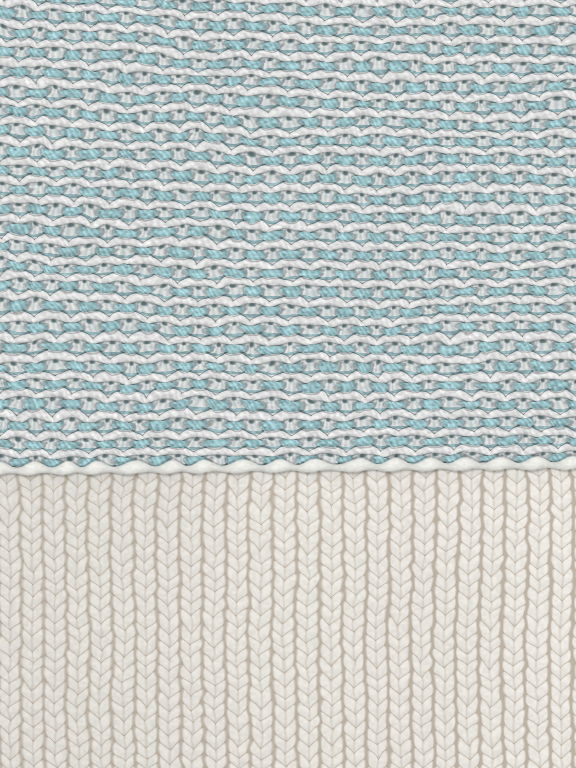
Reproduce this texture procedurally as a Shadertoy shader.

```glsl
// Knitted fabric: staggered white and aqua moss stitches above a beaded seam,
// with cream ribs of stacked V stitches below. Yarns are curved, tapered bands
// shaded across their thickness, with noise for fibres and uneven stitches.

const float TAU = 6.28319;

float hash(vec2 p) {
    return fract(sin(dot(p, vec2(127.1, 311.7))) * 43758.5453);
}

float noise(vec2 p) {
    vec2 i = floor(p), f = fract(p);
    f = f * f * (3.0 - 2.0 * f);
    return mix(mix(hash(i), hash(i + vec2(1, 0)), f.x),
               mix(hash(i + vec2(0, 1)), hash(i + vec2(1, 1)), f.x), f.y);
}

// Coverage of a band from its normalised distance to the centre line.
float band(float d) {
    return 1.0 - smoothstep(0.78, 1.15, abs(d));
}

// Rounded yarn light: brighter on the upper side, darker at both rims.
float roundLight(float d) {
    return 1.0 - 0.12 * d * d + 0.04 * d;
}

// Pale strands flaring down from a dark opening, with aqua yarn at the hem.
vec3 strandFan(float s, float v, float fibre) {
    float fan = sin(s * 50.0 / (1.3 - v)) * 0.5 + 0.5;
    vec3 color = mix(vec3(0.70, 0.75, 0.76), vec3(0.90, 0.90, 0.89),
                     0.35 + 0.5 * fan + 0.5 * fibre);
    float side = smoothstep(0.22, 0.42, abs(s) + 0.15 * max(v, 0.0));
    color = mix(color, vec3(0.51, 0.62, 0.64), 0.75 * side);
    float hole = length(vec2(s / 0.10, (v - 0.42) / 0.12));
    color = mix(color, vec3(0.33, 0.41, 0.42), 0.9 * (1.0 - smoothstep(0.3, 1.2, hole)));
    float thread = (v + 0.13 - 1.0 * s * s) / 0.085;
    vec3 aqua = vec3(0.53, 0.66, 0.68) * (1.0 + 0.3 * fibre);
    return mix(color, aqua, 0.85 * band(thread));
}

vec3 mossStitch(vec2 p, float height) {
    float bend = 0.055 * height * (1.0 - p.x) * (1.0 - p.x);
    float y = (height - bend - 0.006) / 0.0323;
    y += 0.30 * (noise(p * vec2(9, 17)) - 0.5) + 0.16 * (noise(p * 55.0) - 0.5);
    float row = floor(y), v = y - row;
    float u = p.x * 16.0 + 0.5 * mod(row, 2.0)
            + 0.3 * (noise(p * 7.0) - 0.5) + 0.16 * (noise(p * 45.0 + 9.0) - 0.5);
    float s = fract(u + 0.5) - 0.5;
    float fibre = noise(p * vec2(150, 230)) + 0.5 * noise(p * 330.0) - 0.75;

    // The fan above an arch belongs to the staggered row above
    bool above = v > 0.77 - 1.3 * s * s;
    vec3 color = above ? strandFan(fract(u) - 0.5, v - 1.0, fibre) : strandFan(s, v, fibre);

    // White arches, two overlapping crescents at each dip
    for (int k = 0; k < 2; k++) {
        float x = k == 0 ? s - sign(s) : s;
        float thick = 0.225 - 0.20 * x * x;
        float arch = (v - 0.77 + 1.3 * x * x) / thick;
        float reach = 1.0 - smoothstep(0.52, 0.60, abs(x));
        color *= 1.0 - 0.25 * reach * exp(-pow((abs(arch) - 1.15) / 0.26, 2.0));
        float twist = sin(TAU * (x * 5.0 + arch * 0.4));
        vec3 white = vec3(0.895, 0.90, 0.895)
                   * (roundLight(arch) + 0.03 * twist + 0.13 * fibre);
        color = mix(color, white, band(arch) * reach);
    }

    // Aqua loops hang at the dips of this row and of the row above
    for (int k = 0; k < 2; k++) {
        float f = float(k);
        float x = fract(u + 0.5 * f) - 0.5;
        float size = 0.92 + 0.22 * hash(vec2(floor(u + 0.5 * f), row + f));
        vec2 q = vec2(x / (0.29 * size), (v - f - 0.13 - 0.9 * x * x) / 0.245);
        q += 0.28 * fibre;
        float r = length(q);
        color *= 1.0 - 0.24 * exp(-pow((length(q + vec2(0, 0.12)) - 1.1) / 0.17, 2.0));
        float ply = sin(x * 40.0 + q.y * 4.0);
        vec3 loopColor = vec3(0.63, 0.785, 0.805)
                       * (1.0 - 0.15 * r * r + 0.06 * q.y + 0.06 * ply + 0.24 * fibre);
        color = mix(color, loopColor, 1.0 - smoothstep(0.88, 1.1, r));
    }
    return color;
}

vec3 ribStitch(vec2 p, float depth) {
    float x = p.x * 25.0 + 0.22 * (noise(p * vec2(5, 9)) - 0.5)
            + 0.14 * (noise(p * 60.0) - 0.5) + 0.15;
    float column = floor(x);
    float arm = abs(fract(x) - 0.5) * 2.0;
    float y = p.y / 0.0228 - 0.85 * arm + 0.15 * arm * arm + hash(vec2(column, 4.0))
            + 0.4 * noise(vec2(column, p.y * 30.0));
    float d = 2.0 * fract(y) - 1.0;
    float fibre = noise(p * vec2(170, 210)) - 0.5;

    // Warm creases between strands, along the spine and between columns
    float crease = 0.8 * pow(abs(d), 8.0) + 0.35 * exp(-pow(arm / 0.11, 2.0));
    float gap = smoothstep(0.74, 1.0, arm + 0.10 * d * d) * (0.75 + 0.35 * p.x);
    vec3 color = vec3(0.905, 0.895, 0.87) * (1.0 + 0.02 * d + 0.06 * fibre);
    color = mix(color, vec3(0.73, 0.69, 0.635), min(crease + gap, 1.0));
    color *= 0.985 + 0.03 * smoothstep(0.1, 0.9, p.x) + 0.03 * (noise(p * 4.0) - 0.5);
    return color * (1.0 - 0.10 * exp(-depth / 0.012));
}

void mainImage(out vec4 fragColor, in vec2 fragCoord) {
    vec2 p = fragCoord / iResolution.x;
    p.y *= 1.33333 * iResolution.x / iResolution.y;
    float height = p.y - 0.516 - 0.010 * p.x;
    vec3 color = height > 0.0 ? mossStitch(p, height) : ribStitch(p, -height);

    // Beaded seam: round knots joined by slanted, thinner yarn
    float phase = TAU * (p.x * 16.0 + 0.4 * noise(vec2(p.x * 11.0, 2.0)));
    float knot = 0.5 + 0.5 * cos(phase);
    float seam = (height - 0.004 * knot - 0.0015 * sin(phase)) / (0.0055 + 0.006 * knot);
    color *= 1.0 - 0.20 * exp(-pow((abs(seam) - 1.15) / 0.3, 2.0));
    float grain = noise(p * vec2(190, 300)) - 0.5;
    vec3 seamColor = vec3(0.94, 0.94, 0.92) * (roundLight(seam) - 0.09 + 0.10 * knot + 0.06 * grain);
    color = mix(color, seamColor, band(seam));
    fragColor = vec4(clamp(color, 0.0, 1.0), 1.0);
}
```
